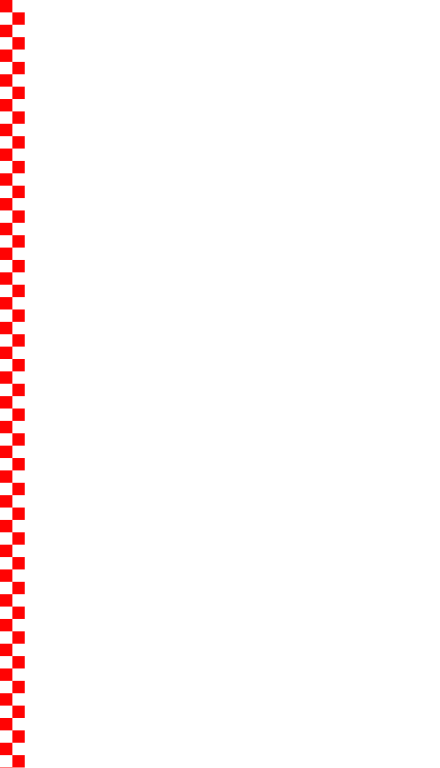
Give the GLSL for this background, as a WebGL 2 fragment shader.

```glsl
#version 300 es
precision highp float;

uniform vec2 u_resolution;
out vec4 fragColor;

const vec3 PAPER = vec3(1.0);
const vec3 RED = vec3(1.0, 0.01, 0.01);
const float ROWS = 62.04;       // checker cells along the canvas height
const float STRIP_COLUMNS = 2.0;

// Share of a pixel lying left of a vertical edge, in cell units.
float leftOf(float edge, float x, float pixel) {
    return clamp(0.5 + (edge - x) / pixel, 0.0, 1.0);
}

// Share of a pixel lying in even rows, in cell units.
float evenRows(float y, float pixel) {
    float edgeDistance = abs(y - round(y));
    float parity = 1.0 - 2.0 * mod(floor(y), 2.0);
    return 0.5 + 0.5 * parity * clamp(2.0 * edgeDistance / pixel, 0.0, 1.0);
}

void main() {
    // Square cells counted from the top left corner
    float pixel = ROWS / u_resolution.y;
    vec2 cell = vec2(gl_FragCoord.x, u_resolution.y - gl_FragCoord.y) * pixel;

    // Two columns with alternating rows
    float firstColumn = leftOf(1.0, cell.x, pixel);
    float secondColumn = leftOf(STRIP_COLUMNS, cell.x, pixel) - firstColumn;
    float even = evenRows(cell.y, pixel);
    float checker = firstColumn * even + secondColumn * (1.0 - even);

    fragColor = vec4(mix(PAPER, RED, checker), 1.0);
}
```
